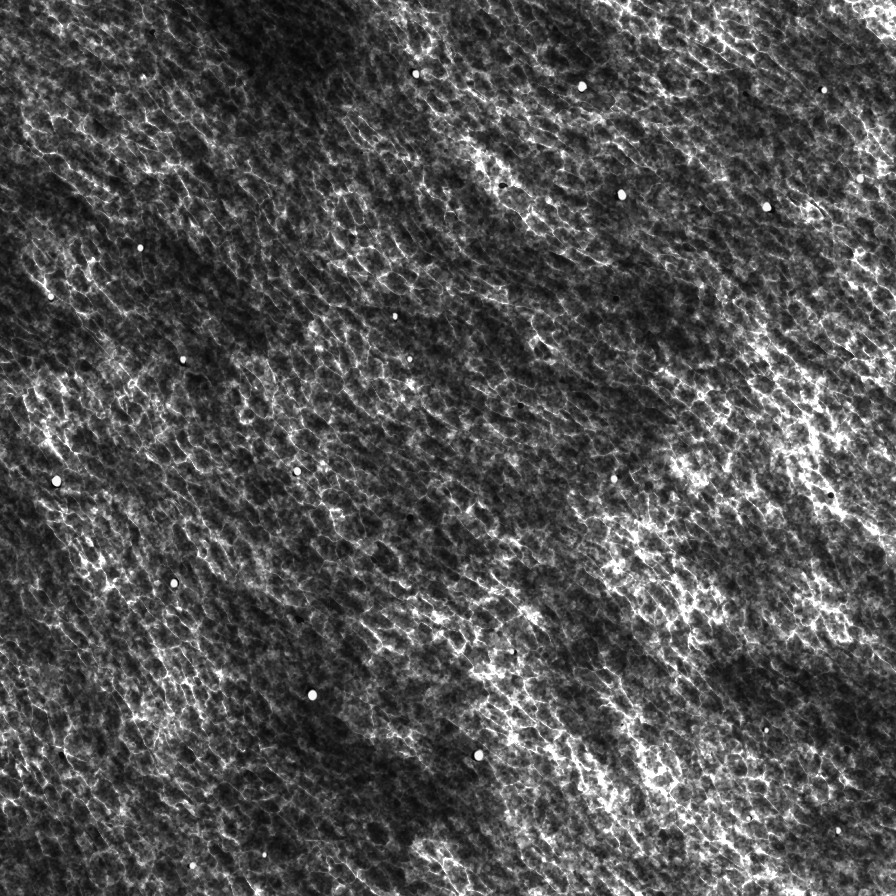
Give the GLSL for this texture, as a WebGL 2 fragment shader.

```glsl
#version 300 es
precision highp float;
// Grey micrograph of dense, slanted tissue: cell rims, dark hollows, fibrils and bright specks.
uniform vec2 u_resolution;
out vec4 fragColor;

vec3 hash3(vec2 p) {
  vec3 q = fract(p.xyx * vec3(0.1031, 0.1030, 0.0973));
  q += dot(q, q.yxz + 33.33);
  return fract((q.xxy + q.yzz) * q.zyx);
}

// Cellular noise: x = nearest distance, y = gap to the second, z = smooth random value.
vec3 cellular(vec2 p) {
  vec2 cell = floor(p), f = p - cell;
  float near = 9.0, second = 9.0, sum = 0.0, total = 0.0;
  for (int j = -1; j <= 1; j++) {
    for (int i = -1; i <= 1; i++) {
      vec2 o = vec2(i, j);
      vec3 h = hash3(cell + o);
      vec2 v = o + h.xy - f;
      float d2 = dot(v, v), d = sqrt(d2), w = exp(-6.0 * d2);
      second = min(second, max(near, d));
      near = min(near, d);
      sum += w * h.z;
      total += w;
    }
  }
  return vec3(near, second - near, sum / max(total, 1e-5));
}

// Signed random value, about -0.5 to 0.5.
float blotch(vec2 p) {
  return cellular(p).z - 0.5;
}

// Soft elliptical hollow.
float hollow(vec2 p, vec2 centre, vec2 size) {
  vec2 v = (p - centre) / size;
  return exp(-dot(v, v) * dot(v, v));
}

// Fibre frame: x runs across the fibres, y along them, with a gentle bend.
vec2 fibreFrame(vec2 p) {
  vec2 q = vec2(dot(p, vec2(0.8, 0.6)), dot(p, vec2(0.6, -0.8)));
  q.x *= 1.0 - 0.14 * q.y;
  q.x += 0.012 * sin(9.0 * q.y + 5.0 * q.x) + 0.004 * sin(31.0 * q.y - 17.0 * q.x);
  return q;
}

// A few large cells drawn as ragged bright rings with dim centres.
float ringCells(vec2 p, float ragged) {
  float light = 0.0;
  vec2 cell = floor(p * 6.0);
  vec3 h = hash3(cell + 71.0);
  if (h.z < 0.4) {
    vec2 v = p - (cell + 0.25 + 0.5 * h.xy) / 6.0;
    v = vec2(dot(v, vec2(0.8, 0.6)), 0.75 * dot(v, vec2(0.6, -0.8)));
    float d = length(v) + 0.009 * ragged, r = 0.009 + 0.02 * h.z;
    float rim = (d - r) / 0.003;
    light = 1.1 * exp(-rim * rim) - 0.4 * (1.0 - smoothstep(0.6 * r, r, d));
  }
  return light;
}

// Scattered specks: a bright grain beside a black shadow, or a small black fleck alone.
float addSpecks(float tone, vec2 p, float ragged) {
  float pixel = 1.0 / u_resolution.y;
  vec2 cell = floor(p * 8.0);
  vec3 h = hash3(cell + 23.0), k = hash3(cell + 157.0);
  vec2 v = p - (cell + 0.15 + 0.7 * h.xy) / 8.0;
  float r = 0.0018 + 0.0028 * k.x;
  float shade = length(v - (k.yz - 0.5) * 0.008) + 0.006 * ragged;
  float grain = length(v * vec2(1.0, 0.85)) + 0.003 * ragged;
  if (h.z < 0.65) tone = mix(tone, 0.03, 0.9 * (1.0 - smoothstep(r - pixel, r + pixel, shade)));
  if (h.z < 0.45) tone = mix(tone, 0.97, 1.0 - smoothstep(r - pixel, r + pixel, grain));
  return tone;
}

void main() {
  vec2 p = gl_FragCoord.xy / u_resolution.y;
  vec2 q = fibreFrame(p);

  // Broad light and shade, then streaks along the fibres
  float broad = blotch(q * vec2(7.0, 4.0) + 3.7);
  float streak = blotch(q * vec2(30.0, 10.0) + 11.3);
  float fibril = blotch(q * vec2(150.0, 75.0) + 5.1);
  float level = 2.2 * broad + 1.9 * streak + 1.7 * fibril;

  // Packed oval cells: bright lacy rims around dark nuclei
  vec2 bend = vec2(fibril, blotch(q * vec2(110.0, 90.0) + 41.0));
  vec3 cells = cellular(q * vec2(56.0, 30.0) + 0.45 * bend);
  float rim = exp(-5.0 * cells.y);
  float nucleus = 1.0 - smoothstep(0.15, 0.5, cells.x);
  level += (1.4 + 1.5 * streak) * (rim - 0.3) - 0.55 * (nucleus - 0.35);
  level += ringCells(p, fibril);

  // Dark hollows with uneven borders
  vec2 w = p + 0.06 * vec2(streak, broad);
  level -= 1.3 * hollow(w, vec2(0.27, 0.95), vec2(0.10, 0.09));
  level -= 1.2 * hollow(w, vec2(0.38, 0.14), vec2(0.14, 0.10));
  level -= 1.4 * hollow(w, vec2(0.65, 0.28), vec2(0.04, 0.06));

  // Fine grain
  level += 1.6 * blotch(p * 210.0 + 9.0) + 1.3 * blotch(p * 400.0 + 17.0);

  float tone = exp(-1.32 + 0.52 * level);
  tone = addSpecks(tone, p, fibril);
  fragColor = vec4(vec3(clamp(tone, 0.0, 1.0)), 1.0);
}
```
